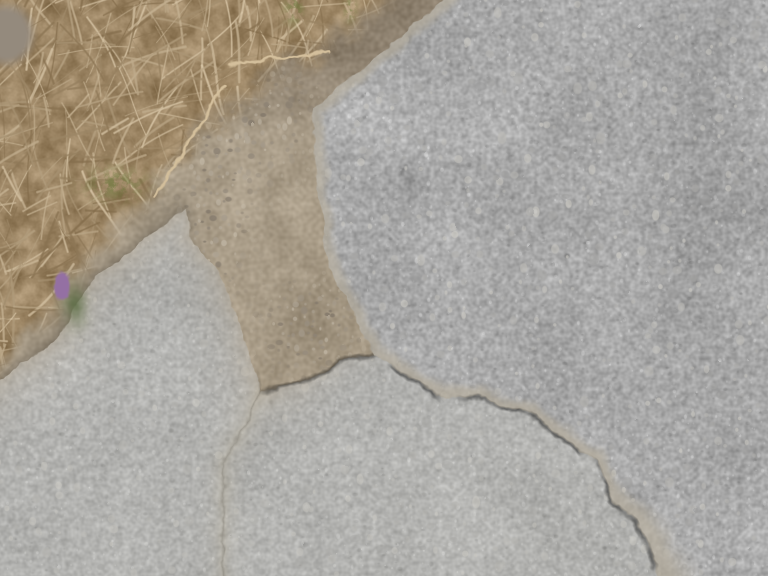
This texture is drawn by a Shadertoy shader. Its source:

```glsl
// Broken asphalt slabs around a dusty hollow, with dry straw along the verge.

const vec2 UPPER_SLAB[15] = vec2[15](
  vec2(.86, 1.08), vec2(.668, .913), vec2(.542, .813), vec2(.552, .67), vec2(.573, .531),
  vec2(.651, .384), vec2(.764, .31), vec2(.833, .309), vec2(.92, .28), vec2(1.035, .2),
  vec2(1.062, .135), vec2(1.105, .095), vec2(1.2, -.15), vec2(1.7, -.3), vec2(1.7, 1.4));
const vec2 LOWER_SLAB[15] = vec2[15](
  vec2(-.1, .26), vec2(.104, .418), vec2(.148, .497), vec2(.26, .592), vec2(.321, .639),
  vec2(.33, .583), vec2(.373, .54), vec2(.417, .444), vec2(.452, .32), vec2(.521, .332),
  vec2(.59, .372), vec2(.651, .384), vec2(1.3, .384), vec2(1.3, -.3), vec2(-.3, -.3));

vec3 hash3(vec2 p) {
  vec3 h = fract(p.xyx * vec3(.1031, .103, .0973));
  h += dot(h, h.yxz + 33.33);
  return fract((h.xxy + h.yzz) * h.zyx);
}

float gradientDot(vec2 cell, vec2 offset) {
  float angle = 6.2832 * hash3(cell + 91.).x;
  return dot(vec2(cos(angle), sin(angle)), offset);
}

float gradientNoise(vec2 p) {
  vec2 i = floor(p), f = fract(p), e = vec2(1, 0), u = f * f * (3. - 2. * f);
  return mix(mix(gradientDot(i, f), gradientDot(i + e, f - e), u.x),
    mix(gradientDot(i + e.yx, f - e.yx), gradientDot(i + 1., f - 1.), u.x), u.y);
}

float fbm(vec2 p) {
  float sum = 0., gain = 1.;
  for (int i = 0; i < 4; i++) {
    sum += gain * gradientNoise(p);
    p = mat2(1.6, 1.2, -1.2, 1.6) * p + 5.3;
    gain *= .55;
  }
  return sum;
}

float segment(vec2 p, vec2 a, vec2 b) {
  vec2 w = p - a, e = b - a;
  return length(w - e * clamp(dot(w, e) / dot(e, e), 0., 1.));
}

// Signed distance, negative inside
float polygon(vec2 p, vec2 v[15]) {
  float d = 1e3, side = 1.;
  for (int i = 0; i < 15; i++) {
    vec2 a = v[i], b = v[(i + 14) % 15], e = b - a, w = p - a;
    d = min(d, segment(p, a, b));
    bvec3 c = bvec3(p.y >= a.y, p.y < b.y, e.x * w.y > e.y * w.x);
    if (all(c) || all(not(c))) side = -side;
  }
  return side * d;
}

float line(float d, float width, float px) { return 1. - smoothstep(width - px, width + px, abs(d)); }

float blob(vec2 p, vec2 centre, vec2 radius) {
  vec2 q = (p - centre) / radius;
  return exp(-dot(q, q));
}

// x: coverage, y: random shade
vec2 pebbles(vec2 p, float scale, float density, float px) {
  vec2 g = p * scale, result = vec2(0);
  for (int k = 0; k < 9; k++) {
    vec2 cell = floor(g) + vec2(k % 3 - 1, k / 3 - 1);
    vec3 h = hash3(cell + scale), s = hash3(cell + scale + 57.);
    vec2 d = (g - cell - h.xy) * (.8 + .5 * s.xy);
    float cover = line(length(d), mix(.16, .46, s.z * s.z), px * scale) * step(h.z, density);
    if (cover > result.x) result = vec2(cover, s.x);
  }
  return result;
}

vec3 straw(vec2 p, float px) {
  vec3 col = vec3(.61, .52, .39) + .16 * fbm(p * 28.);
  float bend = .5 * gradientNoise(p * 4.);
  for (int k = 0; k < 72; k++) {
    float layer = float(k / 9);
    vec2 g = p / .075 + layer * vec2(3.37, 7.71);
    vec2 cell = floor(g) + vec2(k % 3 - 1, k / 3 % 3 - 1);
    vec3 h = hash3(cell + layer * 31.), s = hash3(cell + 400.);
    float angle = 2.4 * h.z - .2 + bend;
    vec2 root = cell + h.xy, reach = vec2(cos(angle), sin(angle)) * mix(.3, .95, s.x);
    float d = segment(g, root - reach, root + reach) * .075;
    vec3 tone = mix(vec3(.51, .42, .29), vec3(.87, .8, .68), s.y);
    col = mix(col, tone, .75 * line(d, mix(.0006, .0021, s.z), px));
  }
  return col;
}

vec3 asphalt(vec2 p, vec3 base, float contrast, float px) {
  float grain = gradientNoise(p * 75.) + gradientNoise(p * 150.) + .6 * fbm(p * 7.);
  vec2 chips = pebbles(p, 52., .28, px), grit = pebbles(p, 110., .35, px);
  vec3 col = base + contrast * (grain + 1.5 * grit.x * (grit.y - .45));
  return mix(col, mix(base * .9, vec3(.82, .81, .78), chips.y), chips.x * contrast * 6.);
}

void mainImage(out vec4 fragColor, in vec2 fragCoord) {
  float px = 1. / iResolution.y;
  vec2 p = fragCoord * px, q = p + .009 * vec2(fbm(p * 20.), fbm(p * 20. + 17.));
  float upper = polygon(q, UPPER_SLAB), lower = polygon(q, LOWER_SLAB);

  // Dust and loose gravel
  vec3 dust = vec3(.67, .62, .54);
  vec3 col = mix(dust, vec3(.55, .5, .43), smoothstep(.72, .92, p.y));
  col += .07 * (fbm(p * 18.) + gradientNoise(p * 120.) - blob(p, vec2(.54, .45), vec2(.07, .11)));
  float loose = blob(p, vec2(.54, .43), vec2(.08)) + blob(p, vec2(.41, .8), vec2(.13))
    + blob(p, vec2(.37, .58), vec2(.05, .1));
  vec2 stones = pebbles(p, 75., .7, px);
  col = mix(col, mix(vec3(.49, .45, .4), vec3(.79, .75, .68), stones.y), stones.x * min(loose, .75));

  // Straw verge with green tufts
  float verge = p.y - .35 - 1.2 * p.x + .5 * max(p.x - .35, 0.) + .045 * fbm(p * 14.);
  if (verge > -.05) col = mix(col, straw(p, px), smoothstep(-.03, .045, verge));
  col = mix(col, vec3(.58, .54, .49), smoothstep(.3, .7, blob(p, vec2(.01, .94), vec2(.055, .06))));
  float tufts = blob(p, vec2(.2, .68), vec2(.045, .025)) + blob(p, vec2(.51, .985), vec2(.016, .025))
    + blob(p, vec2(.608, .985), vec2(.01, .02));
  col = mix(col, vec3(.43, .47, .24), .7 * tufts * smoothstep(-.3, .3, fbm(p * 60.)));
  float stems = min(segment(q, vec2(.27, .66), vec2(.39, .85)), segment(q, vec2(.4, .89), vec2(.575, .908)));
  col = mix(col, vec3(.83, .75, .61), line(stems, .0022, px));

  // Left and lower slabs with their seam
  col *= 1. - .22 * exp(-max(lower, 0.) * 65.) * smoothstep(.38, .3, p.x);
  vec3 pale = asphalt(p, vec3(.695, .695, .685), .075, px);
  pale = mix(pale, dust + .04, .55 * exp(min(lower, 0.) * 32.) * smoothstep(.75, .4, p.x));
  vec2 bend = vec2(.39, .2);
  float seam = min(segment(q, vec2(.452, .32), bend), segment(q, bend, vec2(.385, -.1)));
  pale = mix(pale, vec3(.72, .69, .62), .5 * exp(-seam * 70.));
  pale *= 1. - .15 * line(seam, .0015, px * 2.);
  col = mix(col, pale, smoothstep(px, -px, lower));
  float lip = smoothstep(.44, .47, p.x) * smoothstep(.67, .64, p.x);
  col *= 1. - .38 * lip * line(lower, .0035, px * 2.);

  // Right slab, dusty rim and dark crack
  float shade = .665 - .025 * blob(p, vec2(1.25, .6), vec2(.25, .4)) - .06 * blob(p, vec2(.71, .69), vec2(.025));
  vec3 slab = asphalt(p, vec3(shade), .095, px);
  float rim = mix(.018, .05, smoothstep(1., 1.2, p.x) * smoothstep(.25, 0., p.y));
  slab = mix(slab, vec3(.7, .67, .61) + .05 * fbm(p * 30.), .75 * smoothstep(-rim * 1.5, -rim * .3, upper));
  col = mix(col, slab, smoothstep(px, -px, upper));
  float crack = smoothstep(.62, .68, p.x) * smoothstep(.42, .38, p.y);
  col *= 1. - .42 * crack * line(upper - .002, .0032, px * 2.) * smoothstep(-.5, .2, gradientNoise(p * 25.));

  // Small flower at the edge
  col = mix(col, vec3(.36, .43, .27), .8 * blob(q, vec2(.13, .47), vec2(.018, .032)));
  col = mix(col, vec3(.58, .44, .64), smoothstep(.3, .6, blob(q, vec2(.108, .502), vec2(.016, .026))));
  fragColor = vec4(clamp(col, 0., 1.), 1);
}
```
